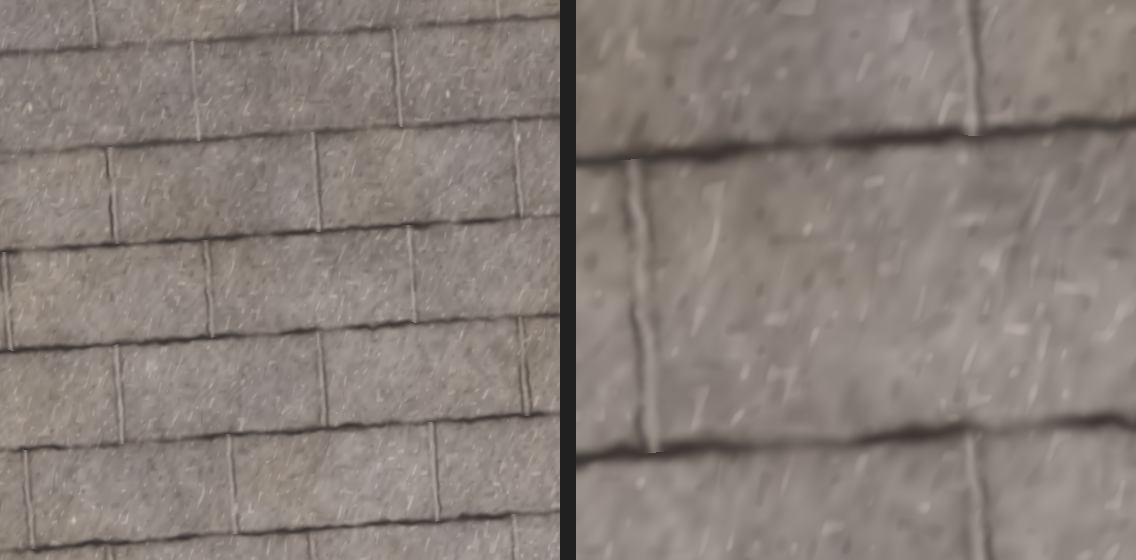
Left, the full canvas; right, a detail of the centre.
This texture is drawn by a WebGL 1 fragment shader. Its source:

```glsl
precision highp float;
// Weathered grey-brown brick paving in running bond, seen slightly rotated.
// Sheared row and column coordinates place ragged dark bed joints and pale
// upright joints; layered value noise mottles, grains and flecks the faces.
uniform vec2 u_resolution;

float hash(vec2 p) {
  vec3 q = fract(vec3(p.xyx) * 0.1031);
  q += dot(q, q.yzx + 33.33);
  return fract((q.x + q.y) * q.z);
}

float noise(vec2 p) {
  vec2 i = floor(p), f = fract(p);
  f = f * f * (3.0 - 2.0 * f);
  return mix(mix(hash(i), hash(i + vec2(1.0, 0.0)), f.x),
             mix(hash(i + vec2(0.0, 1.0)), hash(i + 1.0), f.x), f.y);
}

float fbm(vec2 p) {
  float sum = 0.0, amp = 0.5;
  for (int i = 0; i < 4; i++) {
    sum += amp * noise(p);
    p = p * 2.1 + 17.3;
    amp *= 0.5;
  }
  return sum / 0.9375;
}

// Soft line of the given half width, 1 at its centre.
float line(float d, float halfWidth) {
  return exp(-d * d / (halfWidth * halfWidth));
}

void main() {
  vec2 p = gl_FragCoord.xy / u_resolution;
  p.y = 1.0 - p.y;
  vec2 n = p + 3.0;  // keeps the noise lattice positive

  // Rows and bricks, with a coarse and a fine wobble along every joint.
  vec2 wobble = vec2(fbm(n * 24.0), fbm(n * 24.0 + 70.0)) - 0.5;
  vec2 ragged = vec2(noise(n * 75.0 + 4.0), noise(n * 75.0 + 90.0)) - 0.5;
  vec2 offset = 0.008 * wobble + 0.004 * ragged;
  float v = (p.y + 0.068 * p.x - 0.098 + offset.y) / 0.177;
  float row = floor(v), bed = floor(v + 0.5);
  float shift = 0.45 + 0.48 * (1.0 - mod(row, 2.0))
              + 0.04 * step(abs(mod(row, 3.0) - 1.0), 0.5)
              - 0.1 * step(4.5, row);
  float u = (p.x - 0.07 * p.y + 0.7 * offset.x) / 0.363 - shift;
  float upright = floor(u + 0.5);
  vec2 brick = vec2(floor(u), row) + 20.0;
  vec2 jointId = vec2(upright, row) + 41.0;
  float dBed = (v - bed) * 0.177;
  float dUp = (u - upright) * 0.363;

  // Face: tone per brick, broad stains and a gentle brightening downward.
  float tone = 0.025 * (hash(brick) - 0.5) + 0.055 * (p.y - 0.5);
  tone += 0.13 * (fbm(n * 11.0) - 0.5);
  vec3 col = vec3(0.563, 0.524, 0.499) + tone;
  float warmth = fbm(n * 6.0 + 31.0) - 0.5;
  col += warmth * vec3(0.04, 0.015, -0.04);

  // Soft short grain, dark pits and small blurred flecks.
  vec2 bend = 0.012 * vec2(noise(n * 25.0), noise(n * 25.0 + 9.0));
  vec2 g = n + bend;
  vec2 slant = vec2(g.x + 0.3 * g.y, g.y);
  float grain = noise(slant * vec2(125.0, 85.0)) - 0.5;
  float lumps = noise(slant * vec2(62.0, 48.0) + 23.0) - 0.5;
  col += 0.075 * grain + 0.045 * lumps;
  float fleck = noise(slant * vec2(125.0, 78.0) + 50.0);
  col += 0.085 * smoothstep(0.72, 1.0, fleck) * vec3(1.0, 0.97, 0.93);
  col -= 0.05 * smoothstep(0.72, 1.0, noise(slant * vec2(100.0, 75.0) + 12.0));

  // Dirt settles toward the brick edges.
  float dirt = 0.065 * line(dBed, 0.02) + 0.03 * line(dUp, 0.018);
  col -= dirt * (2.0 * fbm(n * 20.0 + 5.0) - 0.2);

  // Upright joints: broken dark flanks and an uneven pale mortar streak.
  float strength = hash(jointId);
  float along = noise(vec2(jointId.x * 7.0 + jointId.y, n.y * 50.0));
  float gaps = smoothstep(0.2, 0.65, fbm(n * 30.0 + 44.0));
  float left = line(dUp + 0.0068, 0.0036) * hash(jointId + 5.0);
  float right = line(dUp - 0.0065, 0.0036) * hash(jointId + 8.0);
  vec3 shadow = vec3(0.27, 0.24, 0.23);
  col = mix(col, shadow, (0.3 + 0.6 * strength) * gaps * max(left, right));
  float streak = line(dUp, 0.0034) * (0.25 + 0.65 * along);
  col = mix(col, vec3(0.69, 0.655, 0.625), streak * (1.0 - 0.35 * strength));

  // Bed joints: faint pale lip above a patchy groove of varying width.
  float wear = fbm(vec2(n.x * 15.0, bed * 7.0 + 30.0));
  float chipped = noise(n * vec2(58.0, 70.0) + 61.0);
  float depth = 0.5 + 0.4 * smoothstep(0.5, 2.0, bed);
  depth *= 0.3 + 0.75 * smoothstep(0.2, 0.65, wear) + 0.3 * (chipped - 0.5);
  col += 0.07 * line(dBed + 0.011, 0.004) * (1.0 - wear) * chipped;
  float groove = line(dBed, 0.0042 + 0.004 * wear * chipped + 0.001 * wear);
  float bridge = 0.7 * line(dUp, 0.006) * step(0.4, hash(jointId + 3.0));
  col = mix(col, shadow - 0.03, clamp(depth, 0.0, 1.0) * groove * (1.0 - bridge));

  // A few tiny bright chips scattered over a coarse grid.
  vec2 cell = floor(n * 9.0);
  vec2 spot = vec2(hash(cell + 2.0), hash(cell + 6.0)) * 0.7 + 0.15;
  vec2 q = (fract(n * 9.0) - spot) / 9.0 * vec2(1.0, 0.5);
  float chip = line(length(q), 0.0036) * step(0.94, hash(cell + 14.0));
  col = mix(col, vec3(0.82, 0.81, 0.74), 0.75 * chip);

  gl_FragColor = vec4(clamp(col, 0.0, 1.0), 1.0);
}
```
